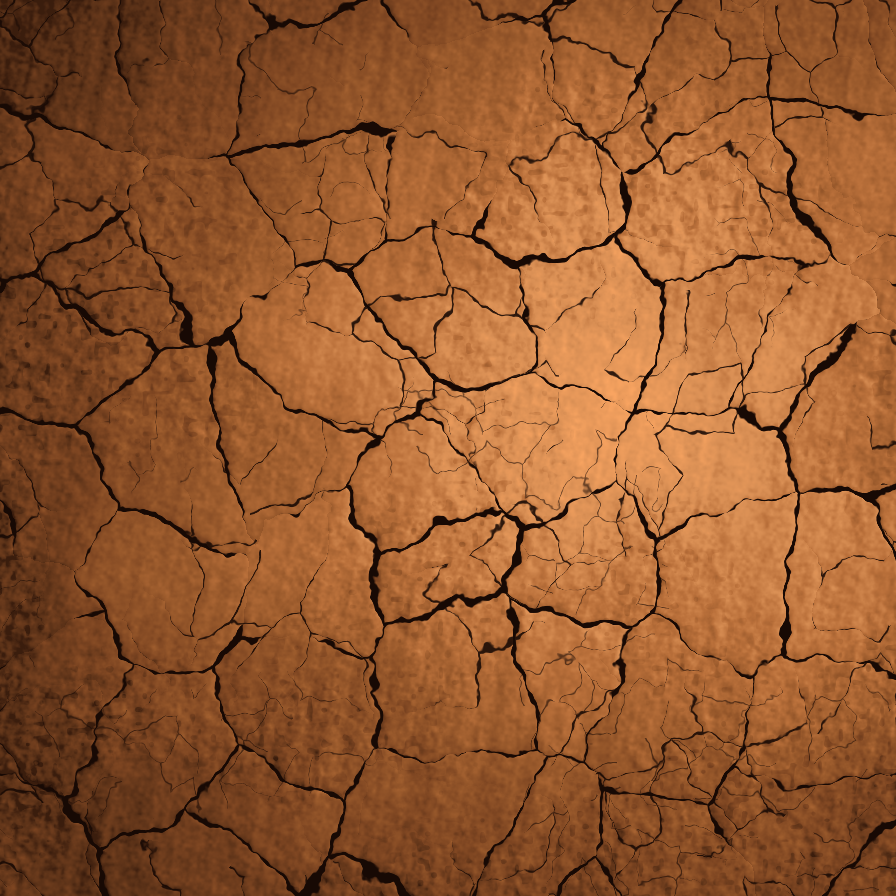
Write a WebGL 2 fragment shader that draws this texture.

```glsl
#version 300 es
precision highp float;
// Cracked dry clay under a warm lamp: warped cellular networks give the wide
// and hairline cracks, stretched noise gives the trowel streaks and grain,
// and a radial falloff picks the tone from a ramp of browns.

uniform vec2 u_resolution;
out vec4 fragColor;

const vec2 LAMP = vec2(0.70, 0.55);        // brightest spot
const float LAMP_TONE = 5.95;              // ramp position at the lamp
const float LAMP_FALLOFF = 6.2;            // ramp steps lost per canvas width
const float SHADE_FLOOR = 0.95;            // darkest tone the lamp leaves
const vec2 LIGHT_DIR = vec2(0.85, 0.53);   // side the relief is lit from
const float PLATE_SCALE = 6.8;             // large plates across the canvas
const float PLATE_GAP = 0.0027;            // half width of the widest crack
const float CHIP_SCALE = 12.5;             // secondary cracks
const float CHIP_GAP = 0.0014;
const float HAIR_SCALE = 23.0;             // hairlines
const float HAIR_GAP = 0.0008;
const float JAG = 0.024;                   // raggedness of every crack
const vec2 STREAK_SCALE = vec2(165.0, 10.0);
const float GRAIN_SCALE = 230.0;
const vec3 CREVICE = vec3(0.09, 0.035, 0.015);
const vec3 RAMP[6] = vec3[6](
  vec3(0.13, 0.05, 0.02), vec3(0.35, 0.19, 0.09), vec3(0.49, 0.27, 0.13),
  vec3(0.60, 0.35, 0.17), vec3(0.73, 0.44, 0.23), vec3(0.85, 0.56, 0.33));

float hash(vec2 p) {
  vec3 q = fract(p.xyx * 0.1031);
  q += dot(q, q.yzx + 33.33);
  return fract((q.x + q.y) * q.z);
}

float noise(vec2 p) {
  vec2 i = floor(p), f = fract(p);
  f = f * f * (3.0 - 2.0 * f);
  return mix(mix(hash(i), hash(i + vec2(1, 0)), f.x),
             mix(hash(i + vec2(0, 1)), hash(i + vec2(1, 1)), f.x), f.y);
}

float fbm(vec2 p) {
  float sum = 0.0, amp = 0.5;
  for (int i = 0; i < 4; i++) {
    sum += amp * noise(p);
    p = mat2(1.6, 1.2, -1.2, 1.6) * p + 7.3;
    amp *= 0.5;
  }
  return sum / 0.9375;
}

vec2 warp(vec2 p, float freq) {
  return vec2(fbm(p * freq + 3.1), fbm(p * freq + 41.7)) - 0.5;
}

vec2 site(vec2 cell) {
  return cell + 0.5 + 0.84 * (vec2(hash(cell), hash(cell + 57.3)) - 0.5);
}

// x: distance to the nearest crack wall, yz: direction to it, w: plate hash.
vec4 cracks(vec2 p, float scale, float halfWidth, float missing) {
  p *= scale;
  vec2 base = floor(p), home = base, toHome = vec2(9.0);
  for (int y = -1; y <= 1; y++)
    for (int x = -1; x <= 1; x++) {
      vec2 cell = base + vec2(x, y), r = site(cell) - p;
      if (dot(r, r) < dot(toHome, toHome)) { toHome = r; home = cell; }
    }
  vec4 wall = vec4(1.0, 0.0, 0.0, hash(home + 19.7));
  for (int y = -2; y <= 2; y++)
    for (int x = -2; x <= 2; x++) {
      if (x == 0 && y == 0) continue;
      vec2 cell = home + vec2(x, y), r = site(cell) - p;
      float edge = hash(home + cell + 0.5);
      if (edge < missing) continue;
      vec2 n = normalize(r - toHome);
      float width = halfWidth * mix(0.25, 1.0, (edge - missing) / (1.0 - missing));
      float gap = dot(0.5 * (toHome + r), n) / scale - width;
      if (gap < wall.x) wall.xyz = vec3(gap, n);
    }
  return wall;
}

vec3 ramp(float tone) {
  vec3 c = RAMP[0];
  for (int i = 1; i < 6; i++) c = mix(c, RAMP[i], clamp(tone - float(i - 1), 0.0, 1.0));
  return c * (1.0 + 0.10 * clamp(tone - 5.0, 0.0, 1.5));
}

void main() {
  float side = min(u_resolution.x, u_resolution.y);
  vec2 p = gl_FragCoord.xy / side;
  vec2 uv = gl_FragCoord.xy / u_resolution;
  float soft = 0.7 / side;

  // Crack networks, bent at large scale and jagged at small scale
  vec2 q = p + 0.10 * warp(p, 5.0) + JAG * warp(p, 34.0) + 4.0;
  vec4 plate = cracks(q, PLATE_SCALE, PLATE_GAP, 0.0);
  vec4 chip = cracks(q + 0.03 * warp(p, 14.0) + 3.0, CHIP_SCALE, CHIP_GAP, 0.32);
  vec4 hair = cracks(q + 0.03 * warp(p, 20.0) + 8.0, HAIR_SCALE, HAIR_GAP, 0.45);

  // Crumbled spots widen the cracks, sound clay lets them taper out
  float crumble = pow(noise(p * 24.0 + 5.0), 4.0);
  plate.x += 0.0026 * (noise(p * 105.0) - 0.42) - 0.007 * crumble * noise(p * 85.0);
  plate.x += 0.004 * smoothstep(0.62, 0.88, noise(p * 6.0 + 77.0));
  chip.x += 0.0016 * (noise(p * 120.0 + 31.0) - 0.45);
  chip.x += 0.005 * smoothstep(0.50, 0.78, noise(p * 7.0 + 21.0));
  hair.x += 0.004 * smoothstep(0.36, 0.60, noise(p * 6.0 + 63.0));

  // Surface: trowel streaks, mottling, grain, small lit relief
  vec2 tilted = mat2(0.985, 0.174, -0.174, 0.985) * p + 0.02 * warp(p, 4.0);
  float streak = noise(tilted * STREAK_SCALE) + 0.6 * noise(tilted * STREAK_SCALE * 0.4 + 9.0) - 0.8;
  float mottle = fbm(p * 8.0 + 12.0) - 0.5;
  float rough = smoothstep(0.40, 0.70, fbm(p * 5.0 + 30.0));
  float relief = fbm(p * 60.0) - fbm(p * 60.0 + 0.28 * LIGHT_DIR);
  float grain = noise(p * GRAIN_SCALE) - 0.5;
  float pits = smoothstep(0.68, 0.82, noise(p * 130.0 + 2.0)) * rough;

  float tone = LAMP_TONE - LAMP_FALLOFF * length((uv - LAMP) * vec2(1.0, 1.1));
  tone = max(tone, SHADE_FLOOR);
  tone += 0.45 * streak + 1.1 * mottle + 0.5 * (plate.w - 0.5) + 0.55 * grain;
  tone += relief * mix(1.5, 3.0, rough) - 0.7 * pits;

  // Walls facing the lamp catch light, the others fall into shade
  float rim = exp(-max(plate.x, 0.0) / 0.0032);
  float chipRim = exp(-max(chip.x, 0.0) / 0.002);
  tone += rim * (0.8 * dot(plate.yz, LIGHT_DIR) - 0.25);
  tone += chipRim * (0.5 * dot(chip.yz, LIGHT_DIR) - 0.2);

  float ink = 1.0 - smoothstep(-soft, soft, plate.x);
  ink = max(ink, 0.88 * (1.0 - smoothstep(-soft, soft, chip.x)));
  ink = max(ink, 0.60 * (1.0 - smoothstep(-soft, soft, hair.x)));
  fragColor = vec4(mix(ramp(max(tone, 0.45)), CREVICE, ink), 1.0);
}
```
